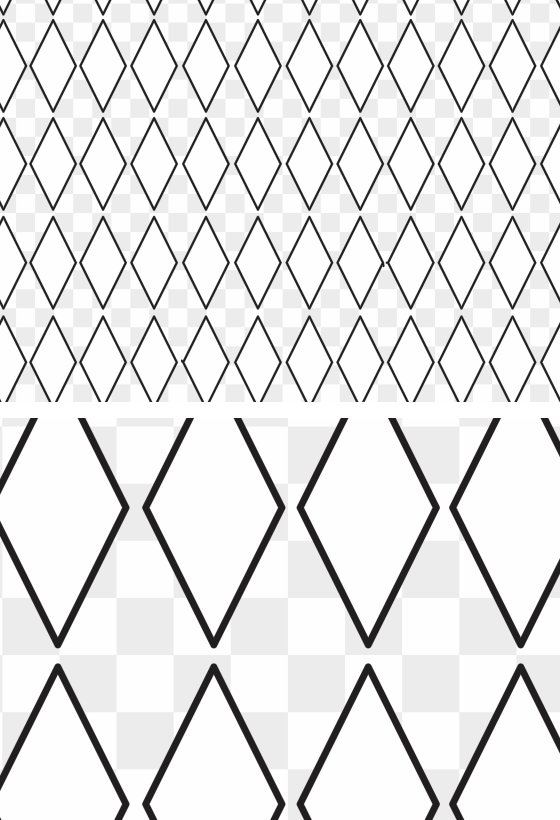
Top, the full canvas; bottom, a detail of the centre.
Write a Shadertoy shader that draws this pattern.

```glsl
// Outlined white diamonds in a lattice over a pale grey checkerboard.

// Lengths are fractions of the canvas height, measured from the top left.
const vec2  PITCH        = vec2(0.1271, 0.2455);
const vec2  FIRST_CENTRE = vec2(0.1322, 0.1639);
const vec2  HALF_SIZE    = vec2(0.0565, 0.1138);
const float STROKE       = 0.0057;
const float CHECK_SIZE   = 0.04737;
const vec2  CHECK_ORIGIN = vec2(0.0399, 0.0562);
const float COLUMN_DRIFT = 0.0043;
const vec2  ROW_DRIFT    = vec2(-0.0027, 0.001);   // linear, quadratic

const vec3 INK        = vec3(0.125, 0.118, 0.122);
const vec3 PAPER      = vec3(0.995);
const vec3 CHECK_GREY = vec3(0.925);

// Cells whose side corner carries a small stray pen mark
const vec2 RIGHT_BARB_CELL = vec2(6.0, 2.0);
const vec2 LEFT_STUB_CELL  = vec2(7.0, 2.0);
const vec2 LEFT_BARB_CELL  = vec2(3.0, 3.0);

float segmentDistance(vec2 p, vec2 a, vec2 b) {
    vec2 ap = p - a, ab = b - a;
    return length(ap - ab * clamp(dot(ap, ab) / dot(ab, ab), 0.0, 1.0));
}

// Signed distance to the diamond edge, negative inside
float diamondDistance(vec2 p) {
    p = abs(p);
    float side = sign(p.x / HALF_SIZE.x + p.y / HALF_SIZE.y - 1.0);
    return side * segmentDistance(p, vec2(HALF_SIZE.x, 0.0), vec2(0.0, HALF_SIZE.y));
}

// Slightly uneven spacing of columns and rows
vec2 cellCentre(vec2 cell) {
    float wobble = -COLUMN_DRIFT * sin(0.9 * cell.x) * exp(-0.15 * max(cell.x, 0.0));
    float slip = ROW_DRIFT.x * cell.y + ROW_DRIFT.y * cell.y * cell.y;
    return FIRST_CENTRE + cell * PITCH + vec2(wobble, slip);
}

float strayMarkDistance(vec2 p, vec2 cell) {
    vec2 corner = vec2(HALF_SIZE.x, 0.0);
    if (cell == RIGHT_BARB_CELL) return segmentDistance(p, corner, corner + vec2(0.001, 0.008));
    if (cell == LEFT_STUB_CELL)  return segmentDistance(p, -corner, -corner - vec2(0.003, 0.0));
    if (cell == LEFT_BARB_CELL)  return segmentDistance(p, -corner, -corner - vec2(0.004, 0.004));
    return 1.0;
}

// Grey coverage of the checkerboard with softened edges
float checkerboard(vec2 p, float pixel) {
    vec2 q = (p - CHECK_ORIGIN) / CHECK_SIZE;
    vec2 edge = 0.5 - abs(fract(q) - 0.5);
    vec2 parity = 1.0 - 2.0 * mod(floor(q), 2.0);
    vec2 wave = parity * clamp(edge * CHECK_SIZE / pixel * 2.0, 0.0, 1.0);
    return 0.5 + 0.5 * wave.x * wave.y;
}

void mainImage(out vec4 fragColor, in vec2 fragCoord) {
    float pixel = 1.0 / iResolution.y;
    vec2 p = vec2(fragCoord.x, iResolution.y - fragCoord.y) * pixel;

    // Nearest diamond
    vec2 cell = round((p - FIRST_CENTRE) / PITCH);
    vec2 local = p - cellCentre(cell);
    float diamond = diamondDistance(local);

    // Backdrop, white fill, then outline
    vec3 colour = mix(PAPER, CHECK_GREY, checkerboard(p, pixel));
    colour = mix(colour, PAPER, smoothstep(pixel, -pixel, diamond));
    float line = min(abs(diamond), strayMarkDistance(local, cell)) - 0.5 * STROKE;
    colour = mix(colour, INK, smoothstep(0.75 * pixel, -0.75 * pixel, line));

    fragColor = vec4(colour, 1.0);
}
```
